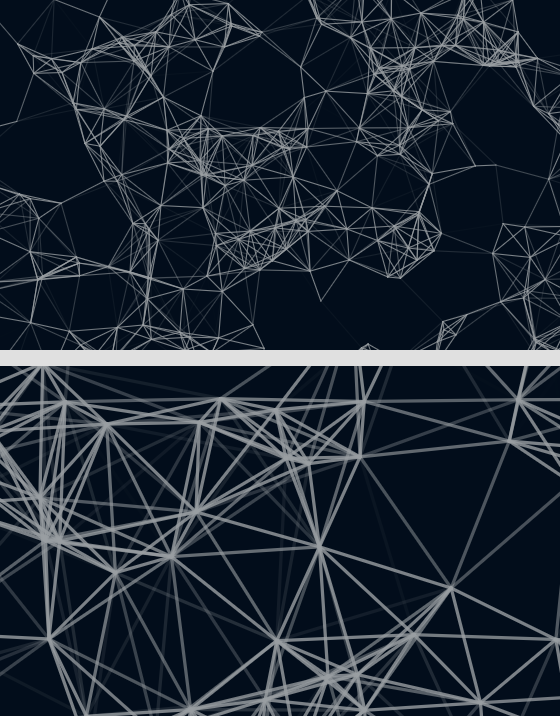
Top: the whole. Bottom: its middle third, enlarged.
Write a WebGL 2 fragment shader that draws this background.

```glsl
#version 300 es
precision highp float;
precision highp int;
// A web of thin grey lines on near-black blue: randomly scattered nodes are
// joined to every other node within reach, and the longest links fade out.
// Nodes come from a hashed grid; each pixel gathers its nodes and tests pairs.

#define REACH 0.18        // longest link, in canvas heights
#define FADE 3.8          // steepness of the fade near full reach
#define LINE_WIDTH 0.0031 // in canvas heights
#define LINE_ALPHA 0.80   // opacity of a single short link
#define SLOTS 16          // candidate nodes per grid cell
#define FILL 0.25         // chance that a slot holds a node
#define MAX_NODES 48      // most nodes gathered per pixel
#define SEED 37
#define BACKGROUND vec3(0.008, 0.052, 0.105)
#define LINE_COLOR vec3(0.60, 0.62, 0.635)

uniform vec2 u_resolution;
out vec4 fragColor;

// Integer hash: three uniform values in 0..1 for each lattice point.
vec3 hash3(ivec3 q) {
    uvec3 v = uvec3(q + 1024) * 1664525u + 1013904223u;
    v.x += v.y * v.z;
    v.y += v.z * v.x;
    v.z += v.x * v.y;
    v ^= v >> 16u;
    v.x += v.y * v.z;
    v.y += v.z * v.x;
    v.z += v.x * v.y;
    return vec3(v >> 8u) / 16777216.0;
}

float segmentDistance(vec2 p, vec2 a, vec2 b) {
    vec2 ab = b - a;
    vec2 ap = p - a;
    float t = clamp(dot(ap, ab) / max(dot(ab, ab), 1e-8), 0.0, 1.0);
    return length(ap - ab * t);
}

// Opacity of the link a-b at p, with an edge one pixel soft.
float linkAlpha(vec2 p, vec2 a, vec2 b, float pixel) {
    float span = length(b - a);
    if (span >= REACH) return 0.0;
    float strength = min(1.0, FADE * (1.0 - span / REACH));
    float edge = 0.5 * LINE_WIDTH - segmentDistance(p, a, b);
    return LINE_ALPHA * strength * clamp(edge / pixel + 0.5, 0.0, 1.0);
}

void main() {
    float pixel = 1.0 / u_resolution.y;
    vec2 p = gl_FragCoord.xy * pixel;

    // Gather the nodes whose links could cross this pixel.
    float cellSize = REACH + LINE_WIDTH;
    ivec2 home = ivec2(floor(p / cellSize));
    vec2 nodes[MAX_NODES];
    int count = 0;
    for (int y = -1; y <= 1; y++) {
        for (int x = -1; x <= 1; x++) {
            ivec2 cell = home + ivec2(x, y);
            for (int slot = 0; slot < SLOTS; slot++) {
                vec3 h = hash3(ivec3(cell, slot + SEED * SLOTS));
                if (h.z > FILL || count >= MAX_NODES) continue;
                vec2 node = (vec2(cell) + h.xy) * cellSize;
                if (distance(node, p) < cellSize) {
                    nodes[count] = node;
                    count++;
                }
            }
        }
    }

    // Layer the links of all pairs over the background.
    float clearness = 1.0;
    for (int i = 0; i < count; i++) {
        for (int j = i + 1; j < count; j++) {
            clearness *= 1.0 - linkAlpha(p, nodes[i], nodes[j], pixel);
        }
    }
    fragColor = vec4(mix(LINE_COLOR, BACKGROUND, clearness), 1.0);
}
```
